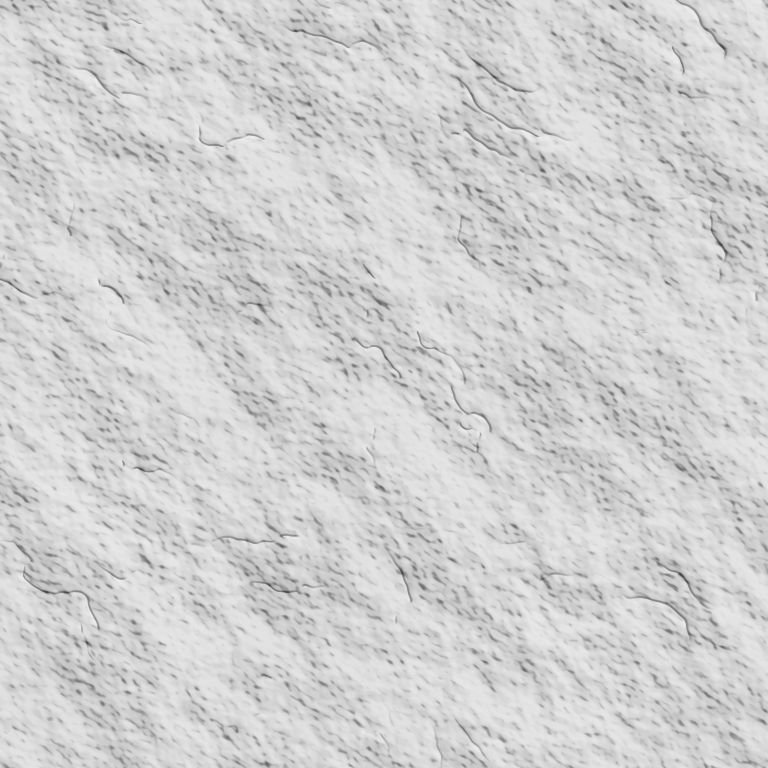
This texture is drawn by a three.js fragment shader. Its source:

```glsl
// Pale rough stone: slanted relief, broken ledges and fine dark pits.
varying vec2 vUv;

vec2 gradientAt(vec2 cell) {
  vec3 h = fract(cell.xyx * vec3(0.1031, 0.1030, 0.0973));
  h += dot(h, h.yzx + 33.33);
  float angle = 6.2832 * fract((h.x + h.y) * h.z);
  return vec2(cos(angle), sin(angle));
}

float gradientNoise(vec2 p) {
  vec2 i = floor(p);
  vec2 f = p - i;
  vec2 u = f * f * f * (f * (f * 6.0 - 15.0) + 10.0);
  vec2 e = vec2(1.0, 0.0);
  float low = mix(dot(gradientAt(i), f), dot(gradientAt(i + e), f - e), u.x);
  float high = mix(dot(gradientAt(i + e.yx), f - e.yx),
                   dot(gradientAt(i + 1.0), f - 1.0), u.x);
  return mix(low, high, u.y);
}

float fbm(vec2 p, float gain) {
  float sum = 0.0;
  float amplitude = 1.0;
  for (int i = 0; i < 5; i++) {
    sum += amplitude * gradientNoise(p);
    p = mat2(0.96, 0.28, -0.28, 0.96) * p * 2.03 + 17.3;
    amplitude *= gain;
  }
  return sum;
}

// x runs along the falling grain, y across it
vec2 grainSpace(vec2 p, float angle) {
  float c = cos(angle);
  float s = sin(angle);
  return vec2(c * p.x - s * p.y, s * p.x + c * p.y);
}

float relief(vec2 p) {
  return fbm(grainSpace(p, 0.72) * vec2(4.6, 6.0) + 40.0, 0.52);
}

float terrain(vec2 p) {
  return fbm(grainSpace(p, 0.75) * vec2(2.8, 4.4) + 11.0, 0.44);
}

// fine bumps, whose shaded sides are the pits
float grain(vec2 p) {
  vec2 q = grainSpace(p, 0.58);
  return gradientNoise(q * vec2(76.0, 118.0))
       + 0.4 * gradientNoise(q * vec2(125.0, 180.0) + 31.0);
}

// x: dark edge and its soft shadow, y: lit rim
vec2 ledges(vec2 p, vec2 away) {
  float eps = 0.002;
  float t = terrain(p);
  vec2 slope = vec2(terrain(p + vec2(eps, 0.0)) - t,
                    terrain(p + vec2(0.0, eps)) - t) / eps;
  float steepness = length(slope) + 0.001;
  float level = fract(t * 2.8 + 0.3) - 0.5;
  float d = level / (2.8 * steepness);
  float facing = smoothstep(0.1, 0.8, -dot(slope / steepness, away));
  float broken = smoothstep(-0.08, 0.2, gradientNoise(p * 7.0 + 5.0));
  float mask = facing * broken * smoothstep(1.0, 3.0, steepness);
  float fade = 1.0 - 2.0 * abs(level);
  float line = smoothstep(-0.0034, -0.0006, d) * (1.0 - smoothstep(0.0, 0.0014, d));
  float shadow = exp(min(d, 0.0) / 0.016) * (1.0 - smoothstep(-0.001, 0.001, d));
  float rim = exp(-max(d, 0.0) / 0.014) * smoothstep(-0.001, 0.002, d);
  return mask * vec2(0.24 * line + 0.09 * shadow * fade, 0.045 * rim * fade);
}

void main() {
  vec2 away = vec2(0.64, 0.77); // points away from the light
  float slope = (relief(vUv + away * 0.003) - relief(vUv)) / 0.003;
  slope = clamp(slope, -16.0, 12.0);
  float bump = grain(vUv + away * 0.0014) - grain(vUv - away * 0.0014);
  float broad = fbm(grainSpace(vUv, 0.7) * vec2(3.0, 4.0) + 90.0, 0.5);
  vec2 ledge = ledges(vUv, away);

  // pits deepen in patches and where the relief turns from the light
  float depth = 0.22 + 0.18 * gradientNoise(vUv * 34.0 + 9.0)
              + 0.08 * gradientNoise(vUv * 8.0 + 3.0) - 0.007 * slope;
  float pit = smoothstep(0.05, 0.85, -bump - 0.012 * slope);

  float tone = 0.840 + 0.0038 * slope + 0.016 * broad;
  tone += ledge.y - ledge.x;
  tone += 0.022 * clamp(bump, -0.5, 0.8) - max(depth, 0.08) * pit;

  gl_FragColor = vec4(vec3(clamp(tone, 0.3, 0.92)), 1.0);
}
```
